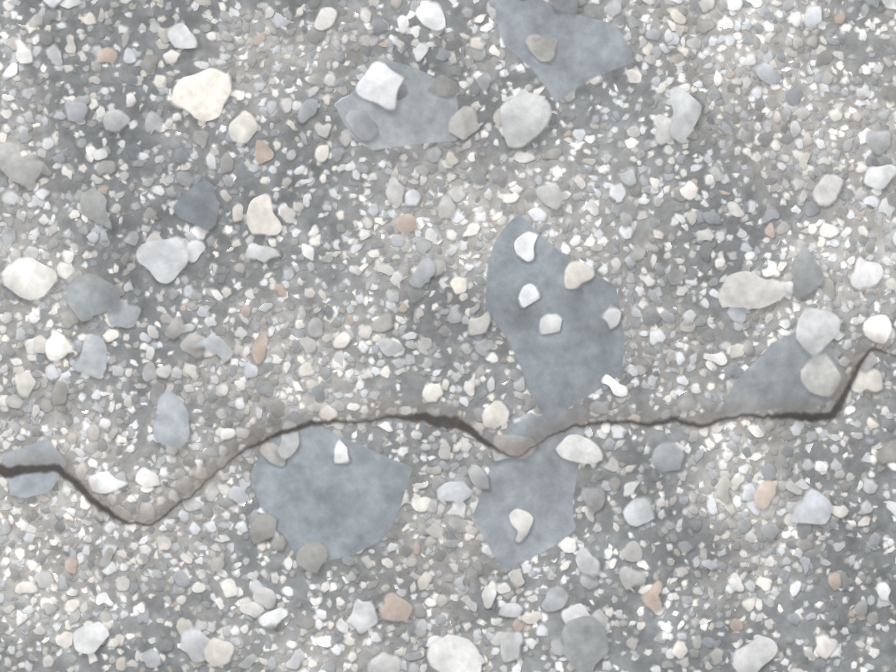
Reproduce this texture procedurally as a Shadertoy shader.

```glsl
// Weathered exposed-aggregate concrete: fine grit, pebbles and slate slabs,
// split by a wandering crack. Jittered cells scatter rounded polygons of
// several sizes over a noisy cement bed; the crack is a distance to a curve.

const float TAU = 6.28318;
const float SOFTNESS = 0.0028;
const float EXPOSURE_GAMMA = 0.77;
const float SATURATION = 0.6;
const vec2 LIGHT_DIR = vec2(-0.5, 0.86);

const vec3 CEMENT_COOL = vec3(0.47, 0.49, 0.50);
const vec3 CEMENT_WARM = vec3(0.65, 0.63, 0.60);
const vec3 GRIT_DARK = vec3(0.52, 0.53, 0.53);
const vec3 GRIT_LIGHT = vec3(1.0, 0.99, 0.97);
const vec3 SLATE_DARK = vec3(0.49, 0.53, 0.55);
const vec3 SLATE_LIGHT = vec3(0.66, 0.68, 0.69);
const vec3 RUST = vec3(0.78, 0.64, 0.54);
const vec3 CRACK_DARK = vec3(0.22, 0.20, 0.19);
const vec3 CRACK_EARTH = vec3(0.47, 0.42, 0.38);

// Integer hash: three random values from 0 to 1 for a cell
vec3 hash3(vec2 cell, float seed) {
    uvec3 v = uvec3(ivec3(vec3(cell, seed)));
    v = v * 1664525u + 1013904223u;
    v.x += v.y * v.z;
    v.y += v.z * v.x;
    v.z += v.x * v.y;
    v ^= v >> 16u;
    v.x += v.y * v.z;
    v.y += v.z * v.x;
    v.z += v.x * v.y;
    return vec3(v >> 16u) / 65535.0;
}

float noise(vec2 p, float seed) {
    vec2 i = floor(p), f = fract(p);
    f = f * f * (3.0 - 2.0 * f);
    float low = mix(hash3(i, seed).x, hash3(i + vec2(1, 0), seed).x, f.x);
    float high = mix(hash3(i + vec2(0, 1), seed).x, hash3(i + 1.0, seed).x, f.x);
    return mix(low, high, f.y);
}

vec2 rotate(vec2 p, float angle) {
    float c = cos(angle), s = sin(angle);
    return vec2(c * p.x - s * p.y, s * p.x + c * p.y);
}

float fbm(vec2 p, float seed) {
    float sum = 0.0, weight = 0.5;
    for (int i = 0; i < 4; i++) {
        sum += weight * noise(p, seed + float(i));
        p = rotate(p, 0.6) * 2.07 + 3.1;
        weight *= 0.5;
    }
    return sum / 0.94;
}

// Radial measure of a stone, 1 on its outline; angular blends disc to polygon
float stoneRadius(vec2 q, float shape, float angular) {
    float polygon = 0.0;
    for (int k = 0; k < 5; k++) {
        float skew = 0.5 * fract(shape * 7.31 * (float(k) + 1.7));
        float a = TAU * (float(k) + skew) / 5.0;
        polygon = max(polygon, dot(q, vec2(cos(a), sin(a))));
    }
    return mix(length(q), polygon, angular);
}

// Mostly grey stone with a slight warm or cool cast, now and then rusty
vec3 stoneColor(vec3 dark, vec3 light, vec3 rnd, float rustShare) {
    vec3 color = mix(dark, light, rnd.x);
    color *= 1.0 + (rnd.y - 0.5) * vec3(0.10, 0.01, -0.12);
    return mix(color, RUST, 0.8 * step(1.0 - rustShare, rnd.z));
}

// One layer of stones, each with a contact shadow and a lit upper left side
vec3 scatter(vec3 ground, vec2 p, float size, float density, float angular,
             vec3 dark, vec3 light, float rustShare, float relief, float seed) {
    vec2 g = p / size;
    g += 0.26 * (vec2(noise(g * 2.6, seed), noise(g * 2.6, seed + 9.0)) - 0.5);
    vec2 home = floor(g);
    float mottle = 0.84 + 0.32 * fbm(p * 50.0, seed);
    for (int n = 0; n < 9; n++) {
        vec2 cell = home + vec2(n % 3, n / 3) - 1.0;
        vec3 place = hash3(cell, seed + 20.0);
        vec3 form = hash3(cell, seed + 40.0);
        if (place.z > density) continue;
        vec2 offset = g - cell - 0.5 - 0.75 * (place.xy - 0.5);
        float radius = mix(0.25, 0.48, form.x);
        vec2 axes = radius * vec2(1.0, mix(0.55, 0.95, form.y));
        float turn = TAU * form.z;
        float r = stoneRadius(rotate(offset, turn) / axes, form.x, angular);
        vec2 shifted = offset + LIGHT_DIR * radius * 0.18;
        float shade = stoneRadius(rotate(shifted, turn) / axes, form.x, angular);
        float edge = SOFTNESS / (size * radius);
        vec3 color = stoneColor(dark, light, hash3(cell, seed + 60.0), rustShare);
        color *= mottle * (1.0 + relief * dot(offset, LIGHT_DIR) / radius);
        ground *= 1.0 - 2.2 * relief * (1.0 - smoothstep(0.85, 1.3, shade));
        ground = mix(ground, color, 1.0 - smoothstep(1.0 - edge, 1.0 + edge, r));
    }
    return ground;
}

float bump(float x, float center, float width) {
    float t = (x - center) / width;
    return exp(-t * t);
}

// Height of the crack at x: a level line with two sags and a rise at the right
float crackHeight(float x) {
    float y = 0.375 - 0.16 * bump(x, 0.21, 0.13) - 0.05 * bump(x, 0.76, 0.07);
    y += 0.10 * smoothstep(1.22, 1.31, x) - 0.06 * (1.0 - smoothstep(0.0, 0.12, x));
    return y + 0.035 * (fbm(vec2(x * 17.0, 2.0), 5.0) - 0.5);
}

// Dark gap of varying width below a shaded earthy ledge
vec3 addCrack(vec3 ground, vec2 p) {
    float slope = (crackHeight(p.x + 0.004) - crackHeight(p.x - 0.004)) / 0.008;
    float d = (p.y - crackHeight(p.x)) / sqrt(1.0 + slope * slope);
    d += 0.008 * (fbm(p * 45.0, 11.0) - 0.5);
    float width = mix(-0.002, 0.007, noise(vec2(p.x * 9.0, 1.0), 6.0));
    float ledge = smoothstep(-0.012, 0.0, d) * (1.0 - smoothstep(0.004, 0.04, d));
    ground = mix(ground, CRACK_EARTH, ledge * fbm(p * 18.0, 7.0));
    float gap = 1.0 - smoothstep(width - 0.002, width + 0.005, abs(d));
    return mix(ground, CRACK_DARK, 0.85 * gap);
}

void mainImage(out vec4 fragColor, in vec2 fragCoord) {
    vec2 p = fragCoord / iResolution.y;

    // Cement bed with broad warm and cool areas
    float region = smoothstep(0.3, 0.68, fbm(p * 4.5, 1.0));
    vec3 color = mix(CEMENT_COOL, CEMENT_WARM, region);
    color *= 0.80 + 0.40 * fbm(p * 60.0, 2.0);

    // Grit from fine to coarse, denser in the warm areas
    float grit = mix(0.5, 0.92, region);
    color = scatter(color, p, 0.013, grit, 0.5, GRIT_DARK, GRIT_LIGHT, 0.0, 0.09, 100.0);
    color = scatter(color, p, 0.019, grit, 0.5, GRIT_DARK, GRIT_LIGHT, 0.01, 0.09, 200.0);
    color = scatter(color, p, 0.029, 0.55 * grit, 0.4, GRIT_DARK, GRIT_LIGHT, 0.02, 0.10, 300.0);

    // Flat slate slabs, then pebbles lying over them
    color = scatter(color, p, 0.33, 0.4, 0.85, SLATE_DARK, SLATE_LIGHT, 0.0, 0.03, 400.0);
    color = scatter(color, p, 0.05, 0.22, 0.4, GRIT_DARK, GRIT_LIGHT, 0.06, 0.11, 500.0);
    color = scatter(color, p, 0.09, 0.12, 0.4, SLATE_DARK, GRIT_LIGHT, 0.03, 0.10, 600.0);

    color = addCrack(color, p);

    // Blotches of dirt and fine surface grain
    color *= 0.80 + 0.40 * fbm(p * 11.0, 9.0);
    color *= 0.93 + 0.14 * fbm(rotate(p, 0.5) * 120.0, 8.0);

    // Bright, washed-out daylight
    color = pow(max(color, 0.0), vec3(EXPOSURE_GAMMA));
    float grey = dot(color, vec3(0.3, 0.59, 0.11));
    color = mix(vec3(grey), color, SATURATION);
    fragColor = vec4(clamp(color, 0.0, 1.0), 1.0);
}
```
